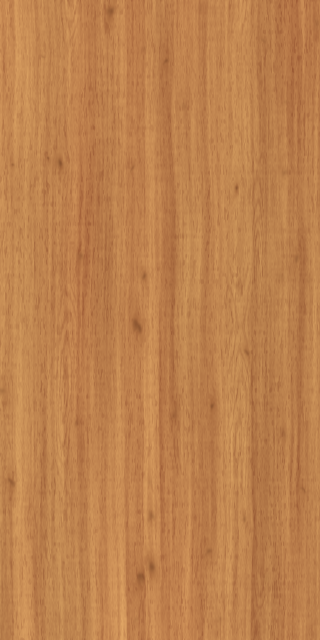
Write a Shadertoy shader that draws this texture.

```glsl
// Warm honey-brown wood veneer with vertical grain. Narrow staves of differing tone
// carry stretched noise streaks, fine pores and slender nested growth rings;
// scattered small knots with long tails darken the grain and push it aside.

float hash(vec2 p) {
    vec3 q = fract(vec3(p.xyx) * 0.1031);
    q += dot(q, q.yzx + 33.33);
    return fract((q.x + q.y) * q.z);
}

float noise(vec2 p) {
    vec2 i = floor(p), f = fract(p);
    f = f * f * (3.0 - 2.0 * f);
    float low = mix(hash(i), hash(i + vec2(1, 0)), f.x);
    float high = mix(hash(i + vec2(0, 1)), hash(i + vec2(1, 1)), f.x);
    return mix(low, high, f.y);
}

// Noise centred on zero
float grain(vec2 p) {
    return noise(p + 50.0) - 0.5;
}

// Tone of one stave, alternating lighter and darker, drifting along its length
float staveTone(float id, float y) {
    float alternate = mod(id, 2.0) - 0.5;
    return 0.7 * alternate + 1.5 * (hash(vec2(id, 7.0)) - 0.5) + 0.9 * grain(vec2(id * 17.0, y * 1.6));
}

// Slender growth rings inside a stave; across runs from -0.5 to 0.5
float growthRings(float id, float across, vec2 p) {
    float along = fract(p.y / 0.7 + hash(vec2(id, 3.0))) - 0.5;
    across += 0.3 * grain(vec2(id * 5.0, p.y * 5.0));
    float d = length(vec2(across, along * 1.1));
    d += 0.2 * grain(vec2(p.x * 25.0, p.y * 5.0)) + 0.05 * grain(p * vec2(90.0, 22.0));
    float ring = pow(0.5 + 0.5 * sin(d * 52.0), 2.0);
    float present = smoothstep(0.45, 0.7, hash(vec2(id, 11.0)));
    present *= smoothstep(0.25, 0.65, noise(vec2(id * 9.0, p.y * 3.0)));
    return (ring - 0.375) * present * smoothstep(0.5, 0.3, abs(across));
}

void mainImage(out vec4 fragColor, in vec2 fragCoord) {
    vec2 p = fragCoord / iResolution.x;
    float height = iResolution.y / iResolution.x;

    // Knots: dark core, ruddy feathered tail, grain bending around them
    float knot = 0.0, stain = 0.0, bend = 0.0;
    for (int k = 0; k < 40; k++) {
        float n = float(k);
        vec2 centre = vec2(hash(vec2(n, 21.0)), height * hash(vec2(n, 45.0)));
        float strength = mix(0.2, 1.0, pow(hash(vec2(n, 63.0)), 2.0));
        float size = mix(0.005, 0.011, hash(vec2(n, 87.0)));
        vec2 q = p - centre;
        q.x += 0.5 * q.y * (hash(vec2(n, 99.0)) - 0.5);
        q += 0.012 * vec2(grain(p * vec2(60.0, 35.0)), 2.0 * grain(p * vec2(50.0, 30.0) + 9.0));
        vec2 core = q / (size * vec2(0.9, 1.2));
        vec2 tail = q / (size * vec2(1.5, 5.5));
        vec2 push = q / vec2(0.026, 0.07);
        knot += strength * exp(-dot(core, core));
        stain += strength * exp(-dot(tail, tail));
        bend -= strength * 0.6 * q.x * exp(-dot(push, push));
    }

    // Gentle sway of the grain
    vec2 g = p;
    g.x += bend + 0.016 * grain(p * vec2(3.0, 2.2)) + 0.005 * grain(p * vec2(9.0, 6.0));

    // Staves of uneven width, with one crisp side
    float s = g.x * 16.0 + 1.1 * grain(vec2(g.x * 9.0, 2.0));
    float id = floor(s), f = fract(s);
    float tone = mix(staveTone(id - 1.0, p.y), staveTone(id, p.y), smoothstep(0.0, 0.07, f));

    // Streaks from broad to fine
    tone += 1.2 * grain(g * vec2(7.0, 0.7));
    tone += 1.4 * grain(g * vec2(38.0, 0.9));
    tone += 1.5 * grain(g * vec2(90.0, 1.8));
    tone += 1.4 * grain(g * vec2(180.0, 5.0));
    tone -= 1.2 * growthRings(id, f - 0.5, vec2(g.x, p.y));

    // Fine pores, fibre speckle and faint crosswise flecks
    float porous = 0.5 + noise(g * vec2(14.0, 1.5));
    tone -= 0.9 * porous * smoothstep(0.6, 0.9, noise(g * vec2(300.0, 50.0)));
    tone += 0.9 * grain(g * vec2(400.0, 120.0));
    tone += 0.7 * grain(g * vec2(22.0, 80.0)) * noise(g * vec2(9.0, 5.0));
    tone += 0.2;

    // Honey base, lighter and yellower or darker and browner with tone
    vec3 colour = vec3(0.742, 0.505, 0.303) + tone * vec3(0.041, 0.046, 0.029);
    float redness = grain(g * vec2(12.0, 0.9) + 30.0);
    colour += redness * vec3(0.012, -0.018, -0.008);
    colour = mix(colour, vec3(0.60, 0.35, 0.19), min(stain, 1.0) * 0.5);
    colour = mix(colour, vec3(0.46, 0.27, 0.15), min(knot, 1.0) * 0.6);

    fragColor = vec4(colour, 1.0);
}
```
